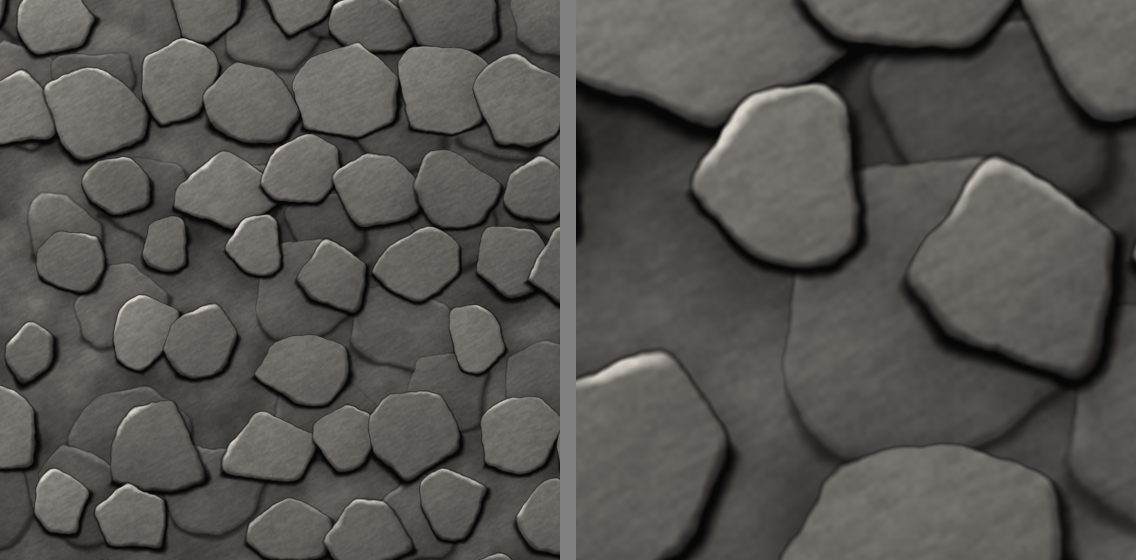
Left: the whole. Right: its middle third, enlarged.
Reproduce this texture procedurally as a three.js fragment shader.

```glsl
// Weathered grey flagstones: raised slabs with lit rims and dark walls over half-buried rock.
varying vec2 vUv;

#define GRID 6.6                   // raised slabs across the canvas
#define JITTER 0.42                // scatter of slabs inside their cells
#define SIDES 7                    // cut faces per slab
#define CORNER 34.0                // corner sharpness
#define EDGE 0.012                 // edge smoothing, in cells
#define STONE_TONE 0.415
#define GROUND_TONE 0.36
#define GRAIN 0.10                 // strength of the slate grain
#define RIM_LIGHT 0.42
#define LIGHT vec2(-0.34, 0.94)    // direction towards the light
#define TINT vec3(1.0, 0.973, 0.932)

vec2 hash2(vec2 p) {
  vec3 q = fract(p.xyx * vec3(0.1031, 0.1030, 0.0973));
  q += dot(q, q.yzx + 33.33);
  return fract((q.xx + q.yz) * q.zy);
}

float noise(vec2 p) {
  vec2 i = floor(p), f = fract(p);
  f = f * f * (3.0 - 2.0 * f);
  return mix(mix(hash2(i).x, hash2(i + vec2(1, 0)).x, f.x),
             mix(hash2(i + vec2(0, 1)).x, hash2(i + vec2(1, 1)).x, f.x), f.y);
}

float fbm(vec2 p) {
  float sum = 0.0, amp = 0.5;
  for (int i = 0; i < 4; i++) {
    sum += amp * noise(p);
    p = mat2(1.6, 1.2, -1.2, 1.6) * p + 7.1;
    amp *= 0.5;
  }
  return sum;
}

// Rounded irregular polygon: outward direction in xy, signed distance in z.
vec3 slabShape(vec2 p, vec2 id, float radius) {
  float sum = 0.0, spin = hash2(id + 17.0).x;
  vec2 outward = vec2(0.0);
  for (int k = 0; k < SIDES; k++) {
    vec2 rnd = hash2(id + float(k) * vec2(7.3, 3.1));
    float angle = (float(k) + 0.65 * rnd.x + spin) * 6.2832 / float(SIDES);
    vec2 dir = vec2(cos(angle), sin(angle));
    float weight = exp(CORNER * (dot(p, dir) - radius * mix(0.78, 1.18, rnd.y)));
    sum += weight;
    outward += weight * dir;
  }
  return vec3(outward / sum, log(sum) / CORNER);
}

// Paints one layer of slabs over the tone below; lift is its height, share its density.
float laySlabs(float tone, vec2 uv, float grid, float seed, float lift, float share) {
  vec2 chips = vec2(fbm(uv * 24.0 + seed), fbm(uv * 24.0 + seed + 40.0)) - 0.5;
  vec2 q = uv * grid + seed + 0.09 * chips;
  float wear = noise(uv * 17.0 + seed);
  float rough = fbm(uv * 38.0 + seed);

  for (int j = -1; j <= 1; j++) {
    for (int i = -1; i <= 1; i++) {
      float row = floor(q.y) - float(j);
      float stagger = 0.5 * mod(row, 2.0);
      vec2 id = vec2(floor(q.x - stagger) + float(i), row);
      vec2 rnd = hash2(id + seed), kind = hash2(id + seed + 51.0);
      if (kind.y > share) continue;

      vec2 local = q - id - vec2(0.5 + stagger, 0.5) - (rnd - 0.5) * JITTER;
      local.x *= mix(0.82, 1.1, rnd.y);
      vec3 slab = slabShape(local, id + seed, mix(0.31, 0.52, kind.x));
      float d = slab.z;
      float facing = dot(normalize(slab.xy + 1e-5), LIGHT);
      float away = smoothstep(0.35, -0.5, facing);

      // Dark wall and soft shadow beside the slab
      float width = mix(0.025, 0.085, away) * mix(0.45, 1.25, wear);
      float wall = smoothstep(width, width * 0.2, d) * mix(0.4, 0.9, away);
      float shadow = exp(-9.0 * max(d, 0.0)) * mix(0.14, 0.36, away);
      tone *= (1.0 - lift * wall) * (1.0 - lift * shadow);

      // Flat top with a chipped rim
      float face = STONE_TONE + 0.09 * (rnd.x - 0.5) + dot(local, vec2(-0.04, 0.07));
      float bevel = mix(0.025, 0.12, wear * rough);
      float rim = smoothstep(-bevel, -0.1 * bevel, d);
      float glint = RIM_LIGHT * smoothstep(0.15, 0.9, facing) * smoothstep(0.2, 0.75, wear);
      face += lift * rim * (glint * mix(0.5, 1.3, rough) - 0.2 * away);
      tone = mix(tone, face, smoothstep(EDGE, -EDGE, d) * mix(0.5, 1.0, lift));
    }
  }
  return tone;
}

void main() {
  // Uneven ground, shaded by its slope towards the light
  vec2 hill = vUv * 6.0 + 3.0;
  float slope = fbm(hill + 0.14 * LIGHT) - fbm(hill - 0.14 * LIGHT);
  float tone = GROUND_TONE - 0.5 * slope;

  tone = laySlabs(tone, vUv, GRID * 0.85, 23.0, 0.5, 0.75);
  tone = laySlabs(tone, vUv, GRID, 70.0, 1.0, 0.9);

  // Diagonal slate grain and broad mottling
  vec2 along = mat2(0.88, -0.47, 0.47, 0.88) * vUv;
  float grain = 0.6 * noise(along * vec2(75.0, 230.0)) + 0.4 * noise(vUv * 250.0) - 0.5;
  tone *= 1.0 + 2.0 * GRAIN * grain + 0.22 * (fbm(vUv * 9.0) - 0.47);
  tone *= 1.0 + 0.07 * (vUv.y - vUv.x);

  gl_FragColor = vec4(clamp(tone, 0.03, 0.85) * TINT, 1.0);
}
```
